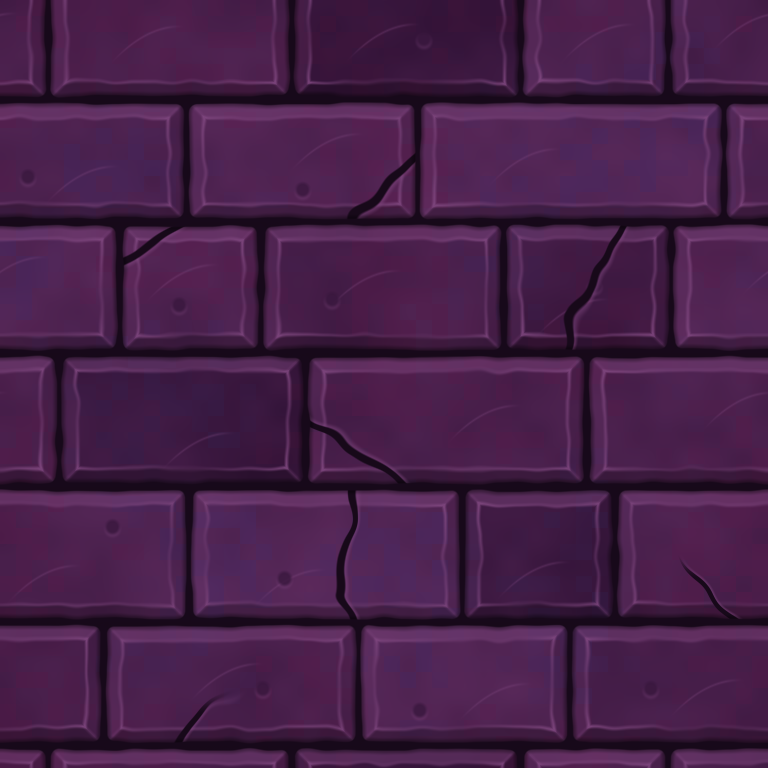
Write a Shadertoy shader that draws this texture.

```glsl
// Purple dungeon wall: six courses of uneven bevelled stone bricks that wrap on both axes.
// Each pixel finds its brick, then layers face tint, chiselled bevel, scratches, pits,
// cracks and dark mortar, using distance functions and periodic value noise.

const vec3 MORTAR = vec3(0.09, 0.035, 0.10);
const vec3 STONE_DARK = vec3(0.20, 0.075, 0.22);
const vec3 STONE_LIGHT = vec3(0.40, 0.19, 0.40);
const vec3 RIM = vec3(0.50, 0.28, 0.50);
const vec3 BLUE_TINT = vec3(0.26, 0.15, 0.37);
const vec3 RED_TINT = vec3(0.35, 0.10, 0.29);

// Top of each course, measured downwards
const float COURSE[7] = float[](-0.029, 0.130, 0.289, 0.460, 0.634, 0.810, 0.971);
// Vertical joints per course; a last joint above 1 repeats the first
const vec4 JOINTS[6] = vec4[](
    vec4(0.063, 0.380, 0.678, 0.870), vec4(0.243, 0.544, 0.943, 1.243),
    vec4(0.156, 0.340, 0.656, 0.874), vec4(0.077, 0.398, 0.764, 1.077),
    vec4(0.246, 0.602, 0.801, 1.246), vec4(0.135, 0.467, 0.742, 1.135));
// Brightness of the bricks in each course
const vec4 TONES[6] = vec4[](
    vec4(0.45, 0.10, 0.50, 0.45), vec4(0.60, 0.58, 0.50, 0.5),
    vec4(0.55, 0.42, 0.22, 0.55), vec4(0.15, 0.47, 0.45, 0.5),
    vec4(0.62, 0.18, 0.50, 0.5), vec4(0.45, 0.55, 0.42, 0.5));
// Crack lines: foot along the brick base, lean, height reached
const vec3 CRACKS[7] = vec3[](
    vec3(0.219, 0.9, 1.0), vec3(-0.167, 1.5, 1.0), vec3(0.141, -1.5, 1.0),
    vec3(0.200, 0.15, 1.0), vec3(0.096, 0.9, 0.075), vec3(0.075, 0.47, 1.0),
    vec3(0.150, -0.85, 0.09));

float hash(vec2 p) {
    return fract(sin(dot(p, vec2(127.1, 311.7))) * 43758.5453);
}

// Value noise repeating after the given number of cells
float noise(vec2 p, float period) {
    vec2 i = floor(p), f = fract(p);
    f = f * f * (3.0 - 2.0 * f);
    vec2 a = mod(i, period), b = mod(i + 1.0, period);
    return mix(mix(hash(a), hash(vec2(b.x, a.y)), f.x),
               mix(hash(vec2(a.x, b.y)), hash(b), f.x), f.y);
}

float roundedBox(vec2 p, vec2 halfSize, float radius) {
    vec2 q = abs(p) - halfSize + radius;
    return length(max(q, 0.0)) + min(max(q.x, q.y), 0.0) - radius;
}

// Soft stroke of the given half width around distance zero
float stroke(float d, float width, float soft) {
    return 1.0 - smoothstep(width - soft, width + soft, abs(d));
}

int crackIndex(int row, int col) {
    if (row > 0 && col == (row == 3 ? 1 : 0)) return row - 1;
    if (col == 2 && (row == 2 || row == 4)) return 4 + row / 2;
    return -1;
}

// Blotches and square patches of blue and red over the base tone
vec3 stoneFace(vec2 uv, float tone) {
    float cloud = noise(uv * 9.0, 9.0) * 0.65 + noise(uv * 30.0, 30.0) * 0.35;
    float patchy = hash(floor(uv * 48.0)) * 0.4 + noise(floor(uv * 24.0) / 3.0, 8.0) * 0.6;
    vec3 color = mix(STONE_DARK, STONE_LIGHT, clamp(tone + (cloud - 0.5) * 0.4, 0.0, 1.0));
    color = mix(color, BLUE_TINT * (0.7 + 0.6 * tone), 0.45 * smoothstep(0.55, 0.85, patchy));
    return mix(color, RED_TINT * (0.7 + 0.6 * tone), 0.4 * smoothstep(0.45, 0.15, patchy));
}

// Lit top, dim base, bright inner rim and corner ridges; center is relative, y down
vec3 bevel(vec3 color, vec2 center, vec2 halfSize, float width, float wear) {
    vec2 inset = halfSize - abs(center);
    float depth = min(inset.x, inset.y), skew = inset.y - inset.x;
    float side = smoothstep(-0.003, 0.003, skew);
    float light = mix(center.y < 0.0 ? 0.42 : -0.22, center.x < 0.0 ? 0.16 : -0.06, side);
    float slope = 1.0 - smoothstep(width - 0.003, width + 0.003, depth);
    vec3 lit = light > 0.0 ? mix(color, RIM, light) : color * (1.0 + light);
    float corner = exp(-abs(skew) * 28.0);
    float rim = stroke(depth - width, 0.002, 0.0025) * (0.15 + 0.4 * wear + 0.4 * corner);
    float ridge = stroke(skew, 0.002, 0.004) * slope * 0.4;
    return mix(mix(color, lit, slope), RIM, clamp(rim + ridge, 0.0, 0.85));
}

void mainImage(out vec4 fragColor, in vec2 fragCoord) {
    vec2 uv = fragCoord / iResolution.xy;
    float soft = max(0.0012, 1.0 / iResolution.y);
    float rough = noise(uv * 40.0, 40.0) - 0.5, wear = noise(uv * 14.0 + 0.5, 14.0);

    // Locate the brick
    vec2 p = vec2(uv.x, mod(1.0 - uv.y - COURSE[0], 1.0) + COURSE[0]);
    int row = 0, col = 0;
    for (int i = 1; i < 6; i++) if (p.y >= COURSE[i]) row = i;
    vec4 joints = JOINTS[row];
    if (p.x < joints.x) p.x += 1.0;
    for (int i = 1; i < 4; i++) if (p.x >= joints[i]) col = i;
    float right = col < 3 ? joints[col + 1] : joints.x + 1.0;
    vec2 corner = vec2(joints[col], COURSE[row]);
    vec2 size = vec2(right, COURSE[row + 1]) - corner;
    vec2 local = p - corner, center = local - 0.5 * size;
    vec2 seed = vec2(float(col) + 3.0, float(row) + 7.0);

    // Face and bevel
    vec3 color = stoneFace(uv, TONES[row][col]);
    color = bevel(color, center, 0.5 * size, 0.023 + 0.006 * rough, wear);

    // Curved scratch and, on some bricks, a round pit
    vec2 s = center - (vec2(hash(seed), hash(seed + 5.0)) - 0.5) * size * 0.35;
    float fade = 1.0 - smoothstep(0.02, 0.05, abs(s.x));
    color = mix(color, RIM, 0.35 * fade * stroke(s.y + 0.5 * s.x - 6.0 * s.x * s.x, 0.0012, 0.002));
    vec2 pit = center - (vec2(hash(seed + 9.0), hash(seed + 2.0)) - 0.5) * size * 0.6;
    float pitted = step(0.6, hash(seed + 13.0));
    color = mix(color, RIM, 0.3 * pitted * stroke(length(pit - vec2(0.0, 0.003)), 0.010, 0.003));
    color = mix(color, STONE_DARK, 0.75 * pitted * stroke(length(pit), 0.009, 0.003));

    // Crack with a lit lip
    int index = crackIndex(row, col);
    if (index >= 0) {
        vec3 crack = CRACKS[index];
        float rise = size.y - local.y;
        float bend = (noise(uv * 22.0, 22.0) - 0.5) * 0.035 + rough * 0.006;
        float d = (local.x - crack.x - crack.y * rise + bend) / sqrt(1.0 + crack.y * crack.y);
        float reach = 1.0 - smoothstep(crack.z - 0.035, crack.z, rise);
        color = mix(color, RIM, 0.5 * reach * stroke(d - 0.006, 0.002, 0.003));
        color = mix(color, MORTAR, reach * stroke(d, 0.0035 * reach + 0.001, soft));
    }

    // Mortar with a shaded, ragged edge
    float edge = roundedBox(center, 0.5 * size - vec2(0.004, 0.005), 0.010) + rough * 0.004;
    color *= 1.0 - 0.35 * smoothstep(-0.007, 0.0, edge);
    fragColor = vec4(mix(color, MORTAR, smoothstep(-soft, soft, edge)), 1.0);
}
```
